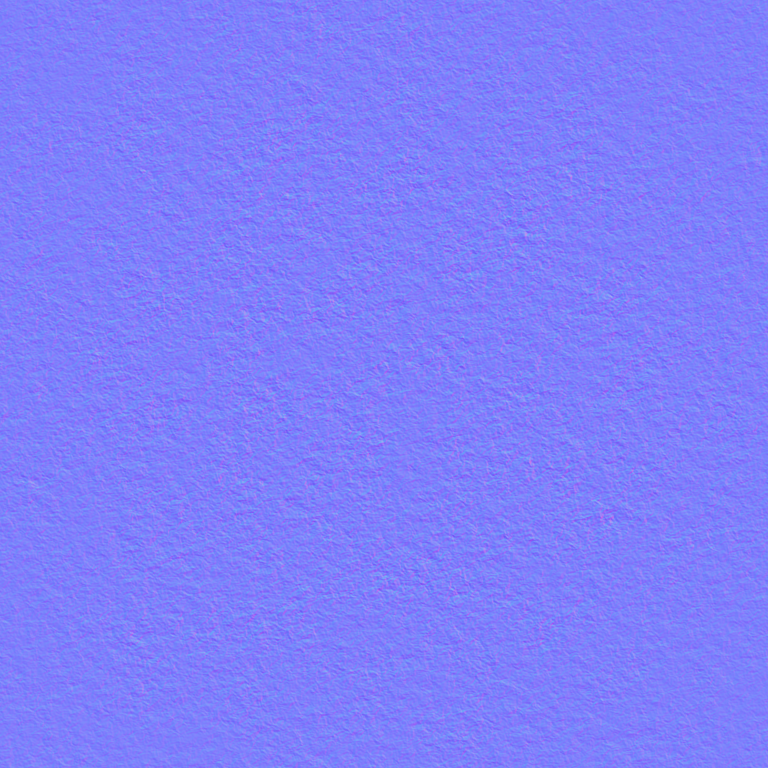
Reproduce this texture map procedurally as a Shadertoy shader.

```glsl
// Tangent-space normal map of fine, crisp plaster grain.
#define OCTAVES 5
#define BASE_FREQ 38.0       // cells across the canvas in the coarsest octave
#define LACUNARITY 1.66
#define GAIN 0.84
#define GRAIN_STRETCH vec2(0.92, 1.12)
#define GRAIN_TILT 0.2       // radians
#define WARP 0.002
#define RELIEF 0.145
#define EDGE_FADE 0.42
#define PATCHINESS 0.5
#define BLUE_OFFSET -0.013
#define SLOPE_STEP 0.0013

mat2 rotation(float angle) {
    float c = cos(angle), s = sin(angle);
    return mat2(c, -s, s, c);
}

// Unit gradient of one lattice point, from an integer hash.
vec2 latticeGradient(ivec2 cell, uint seed) {
    uint h = uint(cell.x) * 1597334677u ^ uint(cell.y) * 3812015801u ^ seed * 2654435769u;
    h = (h ^ (h >> 16)) * 2146121005u;
    h = (h ^ (h >> 15)) * 2221713035u;
    h ^= h >> 16;
    float angle = float(h & 65535u) / 65536.0 * 6.28318;
    return vec2(cos(angle), sin(angle));
}

float gradientNoise(vec2 p, uint seed) {
    ivec2 i = ivec2(floor(p));
    vec2 f = fract(p);
    vec2 u = f * f * f * (f * (f * 6.0 - 15.0) + 10.0);
    ivec2 e = ivec2(0, 1);
    float a = dot(latticeGradient(i, seed), f);
    float b = dot(latticeGradient(i + e.yx, seed), f - vec2(1, 0));
    float c = dot(latticeGradient(i + e.xy, seed), f - vec2(0, 1));
    float d = dot(latticeGradient(i + e.yy, seed), f - vec2(1, 1));
    return mix(mix(a, b, u.x), mix(c, d, u.x), u.y);
}

// Plaster height: warped octaves, scaled to a slope near one.
float plasterHeight(vec2 p) {
    p += WARP * vec2(gradientNoise(p * 80.0, 11u), gradientNoise(p * 80.0, 12u));
    vec2 grain = rotation(GRAIN_TILT) * p * GRAIN_STRETCH.y;
    grain.x *= GRAIN_STRETCH.x / GRAIN_STRETCH.y;
    float freq = BASE_FREQ, amp = 0.19 / BASE_FREQ, height = 0.0;
    for (int i = 0; i < OCTAVES; i++) {
        // Drop octaves too fine for the canvas.
        float visible = 1.0 - smoothstep(0.6, 1.2, freq / iResolution.y);
        height += visible * amp * gradientNoise(grain * freq + float(i) * 17.3, uint(i));
        freq *= LACUNARITY;
        amp *= GAIN;
    }
    return height;
}

void mainImage(out vec4 fragColor, in vec2 fragCoord) {
    vec2 p = fragCoord / iResolution.y;

    // Slope by central differences.
    vec2 e = vec2(0.5 * SLOPE_STEP, 0.0);
    vec2 slope = vec2(plasterHeight(p + e.xy) - plasterHeight(p - e.xy),
                      plasterHeight(p + e.yx) - plasterHeight(p - e.yx)) / SLOPE_STEP;

    // Rougher in the middle, calmer at the rim, with small patches.
    float rim = smoothstep(0.25, 0.72, length(fragCoord / iResolution.xy - 0.5));
    float patches = 1.0 + PATCHINESS * (gradientNoise(p * 14.0, 21u) + gradientNoise(p * 60.0, 22u));
    float relief = RELIEF * (1.0 - EDGE_FADE * rim) * patches;

    // Steepen the faces that lean right, then encode the normal as a colour.
    vec2 lean = -relief * slope;
    lean.x += 1.5 * (lean.x * lean.x - 0.006);
    vec3 color = 0.5 + 0.5 * normalize(vec3(lean, 1.0));
    color.b += BLUE_OFFSET;
    fragColor = vec4(clamp(color, 0.0, 1.0), 1.0);
}
```
